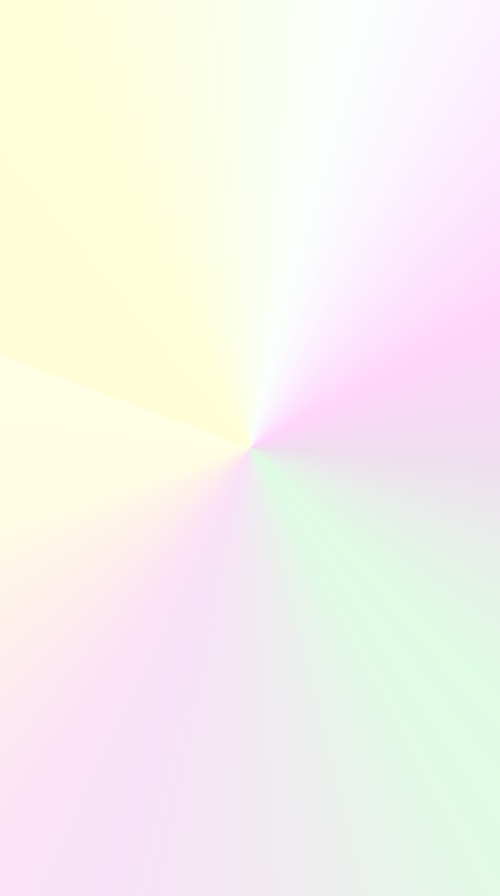
Reproduce this background procedurally as a Shadertoy shader.

```glsl
// A pastel conic gradient sweeping clockwise around the canvas centre.
// Colour stops are blended by angle; the sweep starts and ends at one crisp
// seam on the left, which is softened to the width of a pixel.

const float TAU = 6.2831853;
const vec2 CENTRE = vec2(0.5, 0.5);   // in canvas fractions
const float SEAM_ANGLE = 290.4;       // degrees clockwise from the top
const float SEAM_SOFTNESS = 0.8;      // half width in pixels
const int STOPS = 15;

// Stop positions in degrees clockwise from the seam
const float STOP_ANGLE[STOPS] = float[STOPS](
    0.0, 42.0, 66.0, 84.0, 100.0, 131.0, 160.0, 180.0,
    205.0, 221.0, 238.0, 267.0, 282.0, 325.0, 360.0);

const vec3 STOP_COLOUR[STOPS] = vec3[STOPS](
    vec3(1.000, 0.992, 0.843),   // butter
    vec3(1.000, 0.995, 0.847),
    vec3(0.985, 1.000, 0.920),   // ivory
    vec3(0.982, 1.000, 0.992),   // white
    vec3(0.988, 0.945, 0.995),
    vec3(1.000, 0.835, 0.988),   // pink
    vec3(0.940, 0.867, 0.935),   // mauve grey
    vec3(0.915, 0.930, 0.920),
    vec3(0.877, 0.988, 0.895),   // mint
    vec3(0.885, 0.980, 0.905),
    vec3(0.930, 0.937, 0.932),   // grey
    vec3(0.973, 0.886, 0.968),   // lilac
    vec3(0.990, 0.890, 0.960),   // rose
    vec3(1.000, 0.995, 0.890),   // cream
    vec3(1.000, 1.000, 0.900));

// Piecewise linear blend of the stops at a sweep angle
vec3 sweepColour(float degreesFromSeam) {
    vec3 colour = STOP_COLOUR[0];
    for (int i = 1; i < STOPS; i++) {
        float span = STOP_ANGLE[i] - STOP_ANGLE[i - 1];
        float blend = clamp((degreesFromSeam - STOP_ANGLE[i - 1]) / span, 0.0, 1.0);
        colour = mix(colour, STOP_COLOUR[i], blend);
    }
    return colour;
}

void mainImage(out vec4 fragColor, in vec2 fragCoord) {
    // Offset from the centre, in canvas heights
    vec2 offset = (fragCoord - CENTRE * iResolution.xy) / iResolution.y;

    // Clockwise turn from the seam, 0 to 1
    float turn = fract(atan(offset.x, offset.y + 1e-6) / TAU - SEAM_ANGLE / 360.0);
    vec3 colour = sweepColour(turn * 360.0);

    // Soften the seam by its signed arc distance
    float signedTurn = turn - step(0.5, turn);
    float seamDistance = signedTurn * TAU * length(offset);
    float softness = SEAM_SOFTNESS / iResolution.y;
    float side = smoothstep(-softness, softness, seamDistance);
    vec3 seamColour = mix(STOP_COLOUR[STOPS - 1], STOP_COLOUR[0], side);
    float nearSeam = (1.0 - step(softness, abs(seamDistance)))
                   * (1.0 - step(0.1, abs(signedTurn)));
    colour = mix(colour, seamColour, nearSeam);

    fragColor = vec4(colour, 1.0);
}
```
